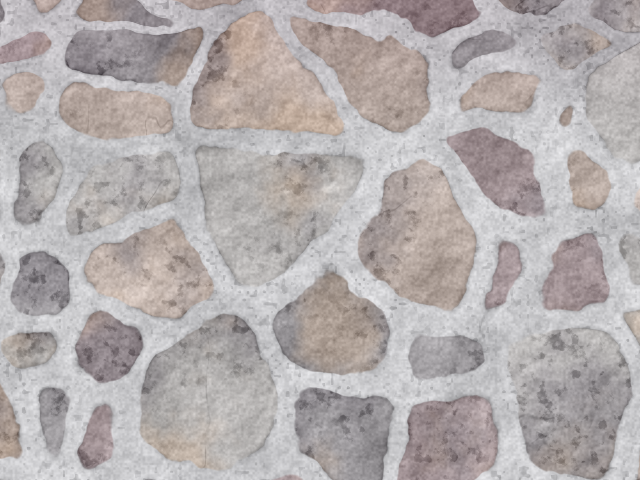
A WebGL 1 fragment shader for this texture:

```glsl
precision highp float;
uniform vec2 u_resolution;

#define CELL 0.35
#define SPLIT 0.56
#define JITTER 0.78
#define BIG_WEIGHT 0.12
#define JOINT 0.062
#define ROUNDING 0.11
#define ROUGHNESS 0.10
#define STAIN 0.55
#define GRAIN 0.09
#define RELIEF 0.30
#define SEED 23.0

const vec3 MORTAR = vec3(0.795, 0.795, 0.805);
const vec3 GREY   = vec3(0.710, 0.700, 0.695);
const vec3 SAND   = vec3(0.735, 0.680, 0.650);
const vec3 MAUVE  = vec3(0.650, 0.590, 0.600);
const vec3 SLATE  = vec3(0.610, 0.598, 0.610);
const vec3 OCHRE  = vec3(0.780, 0.680, 0.590);
const vec3 SOOT   = vec3(0.490, 0.470, 0.495);

vec3 hash3(vec2 p) {
  vec3 q = fract(p.xyx * vec3(0.1031, 0.1030, 0.0973));
  q += dot(q, q.yxz + 33.33);
  return fract((q.xxy + q.yzz) * q.zyx);
}

float noise(vec2 p) {
  vec2 i = floor(p), f = fract(p);
  f = f * f * (3.0 - 2.0 * f);
  vec2 e = vec2(1.0, 0.0);
  return mix(mix(hash3(i).x, hash3(i + e).x, f.x),
             mix(hash3(i + e.yx).x, hash3(i + e.xx).x, f.x), f.y);
}

float fbm(vec2 p) {
  float sum = 0.0, amp = 0.516;
  for (int i = 0; i < 5; i++) {
    sum += amp * noise(p);
    p = mat2(1.6, 1.2, -1.2, 1.6) * p + 7.3;
    amp *= 0.5;
  }
  return sum;
}

float smoothMin(float a, float b, float k) {
  float h = max(k - abs(a - b), 0.0) / k;
  return min(a, b) - h * h * k * 0.25;
}

// Site position in xy and its weight in z: one big stone or four small ones per cell
vec3 site(vec2 cell, float k, bool whole) {
  if (whole) return vec3(cell + 0.5 + (hash3(cell + SEED).yz - 0.5) * JITTER, BIG_WEIGHT);
  vec2 quarter = vec2(mod(k, 2.0), floor(k * 0.5));
  vec2 offset = hash3(cell * 2.0 + quarter + SEED * 4.0).xy - 0.5;
  return vec3(cell + (quarter + 0.5 + offset * JITTER) * 0.5, 0.0);
}

// Rounded distance to the stone's border; also returns its site
float stoneBorder(vec2 p, out vec3 nearest) {
  vec2 home = floor(p);
  float best = 1e3, border = 1e3;
  for (int pass = 0; pass < 2; pass++)
    for (int y = -2; y <= 2; y++)
      for (int x = -2; x <= 2; x++) {
        vec2 cell = home + vec2(x, y);
        bool whole = hash3(cell + SEED).x > SPLIT;
        for (int k = 0; k < 4; k++) {
          if (k > 0 && whole) break;
          vec3 s = site(cell, float(k), whole);
          float power = dot(p - s.xy, p - s.xy) - s.z;
          float gap = length(s.xy - nearest.xy);
          if (pass == 0) {
            if (power < best) { best = power; nearest = s; }
          } else if (gap > 0.001) {
            border = smoothMin(border, (power - best) / (2.0 * gap), ROUNDING);
          }
        }
      }
  return border;
}

vec3 stoneColor(vec2 p, vec3 id, bool big) {
  float pick = big ? id.x * 0.75 : id.x;
  vec3 color = pick < 0.34 ? GREY : pick < 0.60 ? SAND : pick < 0.83 ? MAUVE : SLATE;
  vec2 q = p + id.yz * 40.0;
  float angle = id.z * 3.14;
  vec2 bed = mat2(cos(angle), sin(angle), -sin(angle), cos(angle)) * q;
  color += (id.y - 0.5) * 0.05;
  color += (fbm(q * 8.0) - 0.5) * 0.24 + (fbm(bed * vec2(5.0, 24.0)) - 0.5) * 0.14;

  // Weathering: warm patches, dark stains, lichen specks and bedding cracks
  float patchy = fbm(q * 4.5 + 11.0);
  color = mix(color, OCHRE, 0.5 * smoothstep(0.50, 0.72, fbm(q * 5.0 + 31.0)));
  color = mix(color, SOOT, STAIN * smoothstep(0.52, 0.76, patchy));
  float specks = smoothstep(0.56, 0.74, fbm(q * 55.0)) * smoothstep(0.42, 0.62, patchy);
  float crack = 1.0 - smoothstep(0.0, 0.012, abs(fbm(bed * vec2(2.5, 6.0)) - 0.5));
  crack *= smoothstep(0.48, 0.62, fbm(q * 7.0 + 5.0));
  return color - 0.15 * specks - 0.09 * crack;
}

vec3 mortarColor(vec2 p) {
  float pits = smoothstep(0.70, 0.86, noise(p * 120.0)) * noise(p * 17.0);
  float dust = smoothstep(0.50, 0.72, fbm(p * 6.0 + 60.0));
  return MORTAR + (fbm(p * 18.0) - 0.5) * 0.16 - 0.13 * pits - 0.06 * dust;
}

void main() {
  vec2 p = gl_FragCoord.xy / u_resolution.y;

  // Rough outlines; flatter courses toward the top
  vec2 q = p + (vec2(fbm(p * 6.0), fbm(p * 6.0 + 43.0)) - 0.5) * ROUGHNESS;
  float rise = max(q.y - 0.68, 0.0);
  q = vec2(q.x * 1.1, q.y + 1.5 * rise * rise) / CELL;

  vec3 nearest = vec3(0.0);
  float border = stoneBorder(q, nearest);
  vec3 id = hash3(floor(nearest.xy * 64.0) + SEED);
  float inset = border - JOINT * mix(0.55, 1.45, id.z);
  float blur = 1.2 / (u_resolution.y * CELL);
  float stone = smoothstep(-blur, blur, inset);

  vec3 color = mix(mortarColor(p), stoneColor(p, id, nearest.z > 0.0), stone);

  // Broken contact shadow and pale mortar lip
  float ragged = smoothstep(0.40, 0.65, fbm(p * 13.0 + 8.0));
  color -= 0.17 * ragged * exp(-abs(inset) / 0.011);
  color += 0.035 * (1.0 - stone) * exp(-abs(inset + 0.03) / 0.02);

  // Surface relief, fine grain and top shade
  vec2 light = vec2(-0.004, 0.006);
  color += RELIEF * (fbm(p * 32.0) - fbm((p + light) * 32.0)) * mix(0.6, 1.0, stone);
  color += GRAIN * (noise(p * 210.0) - 0.5);
  color -= vec3(0.045, 0.060, 0.052) * smoothstep(0.68, 1.0, p.y);
  gl_FragColor = vec4(clamp(color, 0.0, 1.0), 1.0);
}
```
